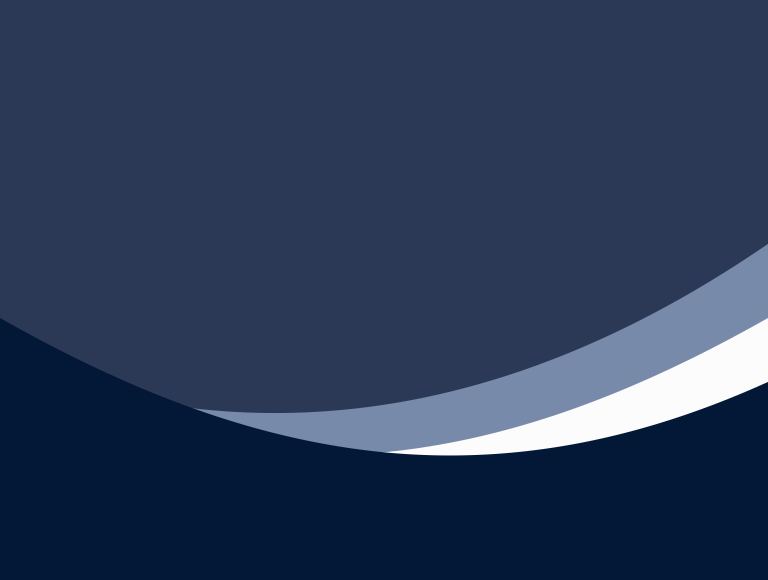
Write a Shadertoy shader that draws this background.

```glsl
// Flat layered swoosh: a slate field above a dark navy bowl, with a steel-blue
// band and a white band tapering out between them towards the right edge.
// Each layer fills the area under one smooth curve, painted back to front.

const vec3 SLATE = vec3(0.167, 0.223, 0.341);
const vec3 STEEL = vec3(0.467, 0.541, 0.667);
const vec3 WHITE = vec3(0.988);
const vec3 NAVY  = vec3(0.012, 0.094, 0.212);

// Height of the navy bowl: a parabola that flattens slightly at its far ends.
float bowlHeight(float x) {
    float d = x - 0.5859;
    return 0.2147 + d * d * (0.7502 + 0.0269 * d - 0.1278 * d * d);
}

// Height of the upper edge of the steel band.
float bandHeight(float x) {
    float d = x - 0.3581;
    return 0.2879 + 0.7078 * d * d;
}

// Coverage of the area under a curve, smoothed over about one pixel.
float below(float height, float y) {
    float gap = height - y;
    float slope = length(vec2(dFdx(gap), dFdy(gap)));
    return clamp(0.5 + gap / max(slope, 1e-5), 0.0, 1.0);
}

void mainImage(out vec4 fragColor, in vec2 fragCoord) {
    vec2 uv = fragCoord / iResolution.xy;

    // The white band's upper edge is the bowl mirrored left to right.
    vec3 color = SLATE;
    color = mix(color, STEEL, below(bandHeight(uv.x), uv.y));
    color = mix(color, WHITE, below(bowlHeight(1.0 - uv.x), uv.y));
    color = mix(color, NAVY, below(bowlHeight(uv.x), uv.y));

    fragColor = vec4(color, 1.0);
}
```
